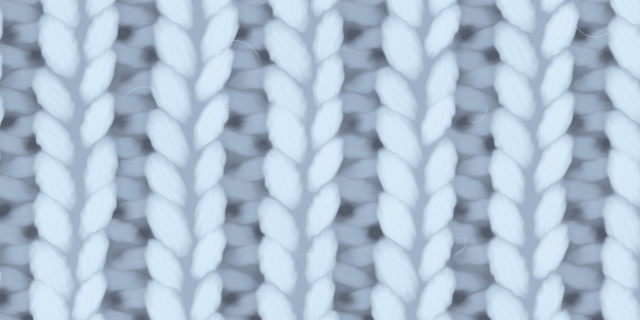
Write a WebGL 1 fragment shader that draws this texture.

```glsl
precision highp float;
// Pale blue ribbed knit: pairs of plump slanted yarn columns with sunken purl
// gutters between them. Every yarn is a stack of overlapping, jittered domes
// with sine fibres; the gutters add dark holes, and loose hairs lie on top.
uniform vec2 u_resolution;

// Layout, in canvas heights
const float RIB = 0.357;            // distance between ribs
const float ROW = 0.138;            // height of one stitch
const float RIB_START = 0.171;      // first left column
const float ROW_START = 0.615;      // height of a row of holes
const float LEAN = 0.035;           // sideways drift over the height
const float RIGHT_COLUMN = 0.133;   // offset from the left column
const float GUTTER = 0.245;         // offset of the gutter centre
const vec2 LEFT_SIZE = vec2(0.055, 0.106);
const vec2 RIGHT_SIZE = vec2(0.047, 0.100);
const vec2 PURL_SIZE = vec2(0.037, 0.100);
const float LEFT_TILT = -0.45;
const float RIGHT_TILT = 0.33;
const float PURL_TILT = 1.33;
const float CORE = 0.048;           // half width of the solid column core
const float FIBRE = 0.045;          // strength of the fibre streaks
const float FUZZ = 0.0022;          // raggedness of the edges
const int HAIRS = 10;

// Yarn colours from deep to lit
const vec3 HOLE_COLOR = vec3(0.33, 0.355, 0.41);
const vec3 SHADE_COLOR = vec3(0.60, 0.67, 0.76);
const vec3 LIGHT_COLOR = vec3(0.82, 0.90, 0.965);
const vec3 GLOSS_COLOR = vec3(0.89, 0.95, 0.98);

vec2 hash2(vec2 p) {
  vec2 s = vec2(dot(p, vec2(12.7, 31.1)), dot(p, vec2(26.9, 18.3)));
  return fract(sin(s) * 4375.85);
}

vec3 yarnColor(float tone) {
  vec3 c = mix(HOLE_COLOR, SHADE_COLOR, clamp(tone * 2.0, 0.0, 1.0));
  c = mix(c, LIGHT_COLOR, clamp(tone * 2.0 - 1.0, 0.0, 1.0));
  return mix(c, GLOSS_COLOR, clamp((tone - 1.0) * 4.0, 0.0, 1.0));
}

// Streaks running along a stitch, e.x across and e.y along it
float fibres(vec2 e, float seed) {
  float bend = e.x + 0.12 * sin(e.y * 4.0 + seed) + 0.18 * e.y;
  float fade = 0.6 + 0.4 * sin(e.y * 6.0 + e.x * 5.0 + seed * 3.0);
  return fade * (0.6 * sin(bend * 15.0 + seed) + 0.4 * sin(bend * 25.0 - e.y * 3.0));
}

// A column of overlapping stitches: x = coverage (positive inside), y = tone
vec2 strand(vec2 p, float seed, vec2 size, float tilt) {
  float row = floor(p.y / ROW);
  float cover = -1.0, top = -9.0, tone = 0.0;
  for (int k = -1; k <= 1; k++) {
    float n = row + float(k);
    vec2 rnd = hash2(vec2(n, seed));
    vec2 q = p - vec2((rnd.x - 0.5) * 0.014, (n + 0.5 + (rnd.y - 0.5) * 0.18) * ROW);
    float a = tilt + (rnd.y - 0.5) * 0.25;
    vec2 e = vec2(q.x * cos(a) - q.y * sin(a), q.x * sin(a) + q.y * cos(a));
    e /= size * (0.94 + 0.16 * rnd.x);
    float dome = 1.0 - dot(e, e);
    float depth = dome + 0.3 * e.y;
    float lit = smoothstep(-0.25, 0.85, dome) + 0.07 * (e.y - e.x);
    lit += FIBRE * 2.0 * fibres(e, rnd.x * 6.3) + 0.16 * (rnd.y - 0.5);
    tone = mix(tone, lit, smoothstep(-0.1, 0.1, depth - top));
    top = max(top, depth);
    cover = max(cover, dome);
  }
  return vec2(cover, tone);
}

// Soft dark openings, deep on every second row and faint between
float holes(vec2 p, float seed) {
  float row = floor(p.y / ROW + 0.5);
  vec2 rnd = hash2(vec2(row, seed));
  vec2 q = (p - vec2(0.012 * (rnd.x - 0.5), row * ROW)) / vec2(0.028, 0.025);
  float deep = 1.0 - mod(row, 2.0);
  return (0.2 + 0.2 * rnd.y + 0.6 * deep) * exp(-dot(q, q));
}

float gutterTone(vec2 p, float seed) {
  vec2 halfRow = vec2(0.0, 0.5 * ROW);
  vec2 a = strand(p + vec2(0.03, 0.0), seed + 40.0, PURL_SIZE, -PURL_TILT);
  vec2 b = strand(p - vec2(0.03, 0.0) + halfRow, seed + 60.0, PURL_SIZE, PURL_TILT);
  float tone = mix(0.34, mix(0.34, 0.56, a.y), smoothstep(-0.1, 0.3, a.x));
  tone = mix(tone, mix(0.34, 0.60, b.y), smoothstep(-0.1, 0.3, b.x - 0.5 * max(a.x, 0.0)));
  tone -= 0.55 * holes(p + vec2(0.036, 0.0), seed + 5.0);
  return tone - 0.5 * holes(p - vec2(0.041, 0.0) + halfRow, seed + 9.0);
}

// Loose hairs: short thin arcs scattered over the cloth
float hairs(vec2 p) {
  float sum = 0.0;
  for (int i = 0; i < HAIRS; i++) {
    vec2 r = hash2(vec2(float(i), 3.7)), s = hash2(vec2(float(i), 8.1));
    vec2 q = p - r * vec2(2.0, 1.0);
    float radius = 0.03 + 0.06 * s.x;
    float arc = smoothstep(0.3, 0.8, dot(normalize(q + 1e-5), vec2(cos(s.y * 6.3), sin(s.y * 6.3))));
    sum += arc * (1.0 - smoothstep(0.0005, 0.003, abs(length(q) - radius)));
  }
  return min(sum, 1.0);
}

void main() {
  vec2 uv = gl_FragCoord.xy / u_resolution.y;
  vec2 p = uv - vec2(RIB_START + LEAN * (uv.y - 0.5), ROW_START);
  p += FUZZ * vec2(sin(p.y * 97.0 + 3.0 * sin(p.x * 61.0)), sin(p.x * 83.0 + 3.0 * sin(p.y * 53.0)));

  // Separate cells for the ribs and for the gutters between them
  float rib = floor((p.x - GUTTER) / RIB) + 1.0;
  float gutter = floor((p.x - GUTTER) / RIB + 0.5);
  vec2 ribP = vec2(p.x - rib * RIB + 0.005 * sin(p.y * 8.0 + rib * 2.4), p.y);
  vec2 gutterP = vec2(p.x - GUTTER - gutter * RIB, p.y);

  vec2 left = strand(ribP - vec2(0.0, 0.2 * ROW), rib, LEFT_SIZE, LEFT_TILT);
  vec2 right = strand(ribP + vec2(-RIGHT_COLUMN, 0.5 * ROW), rib + 20.0, RIGHT_SIZE, RIGHT_TILT);

  // Purl ground, contact shadow and the shaded groove inside a rib
  float tone = gutterTone(gutterP, gutter);
  tone -= 0.06 * smoothstep(-0.9, 0.0, max(left.x, right.x));
  float middle = abs(ribP.x - 0.5 * RIGHT_COLUMN) - 0.5 * RIGHT_COLUMN;
  tone = mix(tone, 0.56, smoothstep(CORE, CORE - 0.04, middle));

  // Raised columns
  tone = mix(tone, mix(0.62, 1.02, left.y), smoothstep(-0.14, 0.26, left.x));
  tone = mix(tone, mix(0.58, 1.05, right.y), smoothstep(-0.08, 0.24, right.x));
  tone += 0.02 * sin(uv.x * 3.1 + 1.0) * sin(uv.y * 5.0 + uv.x * 2.0);
  vec3 color = mix(yarnColor(tone), LIGHT_COLOR, 0.3 * hairs(uv));
  gl_FragColor = vec4(color, 1.0);
}
```
